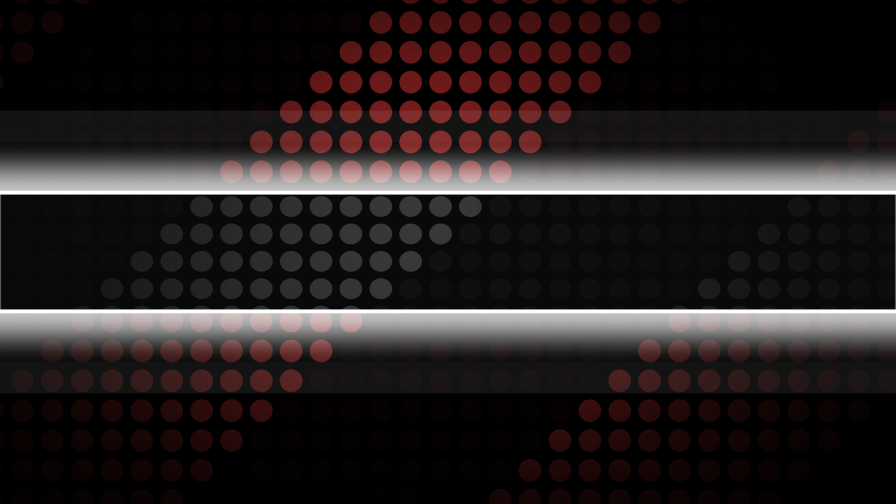
Reproduce this background procedurally as a WebGL 1 fragment shader.

```glsl
precision highp float;
// Dark banner: diagonal bands of red dots behind a black panel with glowing white rims.

uniform vec2 u_resolution;

// Lengths are fractions of the canvas height, measured from its centre.
const float CELL = 0.05926;
const float DOT_RADIUS = 0.38;
const vec2 GRID_OFFSET = vec2(0.75, 0.3125);
const float PANEL_SQUASH = 0.917;

const float PANEL_EDGE = 0.1140;
const float RIM_EDGE = 0.1217;
const float GLOW_EDGE = 0.2180;
const float BAND_EDGE = 0.2805;

const vec3 DOT_RED = vec3(0.49, 0.12, 0.115);
const vec3 DOT_GREY = vec3(0.185);
const vec3 PANEL_BLACK = vec3(0.035);
const vec3 SIDE_GREY = vec3(0.35);

float hash(vec2 cell) {
  return fract(sin(dot(cell, vec2(127.1, 311.7))) * 43758.5453);
}

// 1 below the edge, 0 above it, softened over one pixel.
float below(float value, float edge, float pixel) {
  return 1.0 - smoothstep(edge - 0.5 * pixel, edge + 0.5 * pixel, value);
}

// Broad pool of light that fades towards the borders.
float spotlight(vec2 p) {
  vec2 d = abs(p - vec2(-0.056, 0.083)) / vec2(0.6, 0.486);
  return exp(-d.x * d.x - d.y * d.y * d.y);
}

// Dot grid in cell units; ten diagonals are lit, the next ten stay faint.
float dots(vec2 grid, float faint, float pixel) {
  vec2 local = grid - GRID_OFFSET;
  vec2 id = floor(local + 0.5);
  float mask = below(length(local - id), DOT_RADIUS, 1.5 * pixel);
  float lit = step(mod(id.x + id.y + 11.0, 20.0), 9.5);
  return mask * mix(faint * (0.75 + 0.5 * hash(id)), 1.0, lit);
}

// Opacity of the white veil above and below the panel.
float veil(float dist, float pixel) {
  float band = 0.075 * below(dist, BAND_EDGE, pixel);
  float step_down = 0.02 * below(dist, GLOW_EDGE, pixel);
  float t = clamp((GLOW_EDGE - dist) / (GLOW_EDGE - RIM_EDGE), 0.0, 1.0);
  return band - step_down + 0.70 * smoothstep(0.0, 1.04, t);
}

void main() {
  float pixel = 1.0 / u_resolution.y;
  vec2 p = (gl_FragCoord.xy - 0.5 * u_resolution) * pixel;
  float dist = abs(p.y);
  float light = spotlight(p);
  vec2 grid = vec2(p.x, -p.y) / CELL;

  // Red dots under the veil.
  vec3 color = DOT_RED * light * dots(grid, 0.085, pixel / CELL);
  color = mix(color, vec3(1.0), veil(dist, pixel));

  // Panel with a slightly flattened copy of the grid.
  vec2 flat_grid = grid;
  flat_grid.y = (grid.y - GRID_OFFSET.y) / PANEL_SQUASH + GRID_OFFSET.y;
  vec3 panel = PANEL_BLACK + DOT_GREY * light * dots(flat_grid, 0.16, pixel / CELL);
  float side = 0.5 * u_resolution.x * pixel - abs(p.x);
  panel = mix(panel, SIDE_GREY, below(side, 0.0023, pixel));

  // White rims, then the panel on top.
  color = mix(color, vec3(1.0), below(dist, RIM_EDGE, pixel));
  color = mix(color, panel, below(dist, PANEL_EDGE, pixel));
  gl_FragColor = vec4(color, 1.0);
}
```
